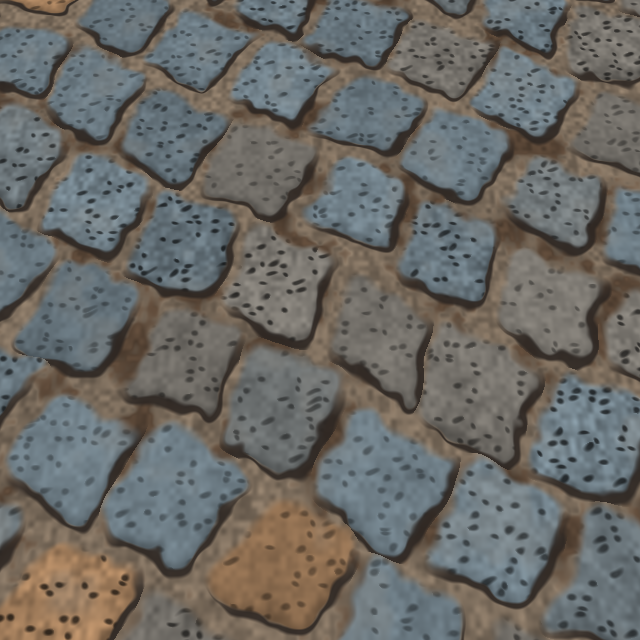
A three.js fragment shader for this texture:

```glsl
// Draws worn granite setts in slanting rows, with sandy joints and dark cracks, seen in perspective.
varying vec2 vUv;

const float HORIZON = 3.0;        // height of the vanishing line
const float PITCH = 0.172;        // spacing of the setts at mid canvas
const float ROW_ANGLE = 0.45;     // downward slope of the rows
const float HALF_SIZE = 0.45;     // half a sett, in pitches
const float CORNER = 0.11;        // corner radius, in pitches
const float CRACK_WIDTH = 0.045;  // in pitches

const vec3 BLUE_GREY = vec3(0.43, 0.49, 0.525);
const vec3 WARM_GREY = vec3(0.465, 0.45, 0.425);
const vec3 OCHRE = vec3(0.62, 0.48, 0.35);
const vec3 PALE = vec3(0.60, 0.57, 0.54);
const vec3 SAND = vec3(0.49, 0.43, 0.365);
const vec3 SOIL = vec3(0.29, 0.22, 0.165);
const vec3 CRACK = vec3(0.17, 0.145, 0.13);

vec2 hash2(vec2 p) {
  vec3 h = fract(p.xyx * vec3(0.1031, 0.1030, 0.0973));
  h += dot(h, h.yzx + 33.33);
  return fract((h.xx + h.yz) * h.zy);
}

float noise(vec2 p) {
  vec2 i = floor(p), f = fract(p);
  f = f * f * (3.0 - 2.0 * f);
  float low = mix(hash2(i).x, hash2(i + vec2(1, 0)).x, f.x);
  float high = mix(hash2(i + vec2(0, 1)).x, hash2(i + vec2(1, 1)).x, f.x);
  return mix(low, high, f.y);
}

// Cellular noise: distance to the nearest point, and that point's random value
vec2 cellular(vec2 p) {
  vec2 i = floor(p), best = vec2(9.0, 0.0);
  for (int y = -1; y <= 1; y++)
    for (int x = -1; x <= 1; x++) {
      vec2 c = i + vec2(x, y), r = hash2(c);
      float d = length(c + 0.2 + 0.6 * r - p);
      if (d < best.x) best = vec2(d, hash2(c + 71.0).y);
    }
  return best;
}

// Layered sines that bend the rows and the sett outlines
vec2 bend(vec2 p) {
  return 0.06 * sin(1.7 * p.yx + vec2(0.4, 2.1))
       + 0.03 * sin(4.9 * p.yx + 1.3 * p + vec2(1.0, 4.0))
       + 0.012 * sin(13.0 * p.yx - 5.0 * p);
}

// Signed distance to a sett with its own size, turn and taper
float settDistance(vec2 p, vec2 rnd, vec2 rnd2) {
  p -= 0.09 * (rnd2 - 0.5);
  p += p.yx * 0.24 * (rnd.yx - 0.5);
  p.x *= 1.0 + 0.3 * p.y * (rnd2.x - 0.5);
  vec2 q = abs(p) - HALF_SIZE + 0.07 * rnd2.yx + CORNER;
  return length(max(q, 0.0)) + min(max(q.x, q.y), 0.0) - CORNER;
}

vec3 settColor(vec2 rnd) {
  vec3 c = mix(BLUE_GREY, WARM_GREY, smoothstep(0.54, 0.66, rnd.x));
  c = mix(c, OCHRE, step(0.93, rnd.x));
  c = mix(c, PALE, step(0.965, rnd.x));
  return c * (0.92 + 0.16 * rnd.y);
}

void main() {
  // Perspective ground plane, then rotated sett coordinates
  float zoom = (HORIZON - 0.5) / (HORIZON - vUv.y);
  vec2 ground = vec2(vUv.x - 0.5, HORIZON - 0.5) * zoom + 3.0;
  float c = cos(ROW_ANGLE), s = sin(ROW_ANGLE);
  vec2 p = vec2(c * ground.x - s * ground.y, s * ground.x + c * ground.y) / PITCH;
  p += bend(p);

  // Nearest sett among the neighbouring cells
  float dist = 9.0;
  vec2 local = vec2(0.0), id = vec2(0.0);
  for (int j = -1; j <= 1; j++) {
    float row = floor(p.y) + float(j);
    float along = p.x + 0.5 * mod(row, 2.0) + 0.35 * hash2(vec2(row, 7.0)).x;
    for (int i = -1; i <= 1; i++) {
      vec2 cell = vec2(floor(along) + float(i), row);
      vec2 q = vec2(along, p.y) - cell - 0.5;
      float d = settDistance(q, hash2(cell + 13.0), hash2(cell + 57.0));
      if (d < dist) { dist = d; local = q; id = cell; }
    }
  }
  float fine = noise(ground * 120.0) - 0.5;
  float medium = noise(ground * 46.0) - 0.5;
  float broad = noise(ground * 15.0) - 0.5;
  dist += 0.07 * (noise(p * 8.0) - 0.5) + 0.025 * medium;

  // Joints: sand with clumps of dark soil
  float clump = smoothstep(0.02, 0.42, broad + 0.7 * medium + 0.3 * fine);
  vec3 joint = mix(SAND, SOIL, 0.85 * clump) * (1.0 + 0.35 * fine + 0.2 * medium);

  // Stone faces: mottled grain, small pits, sandy wear
  vec2 rnd = hash2(id + 29.0);
  float rough = 0.7 + 0.9 * hash2(id + 91.0).x;
  vec3 stone = settColor(rnd);
  stone *= 1.0 + rough * (0.2 * fine + 0.15 * medium) + 0.14 * broad;
  stone = mix(stone, WARM_GREY, 0.3 * smoothstep(0.0, 0.4, broad + 0.4 * medium));
  vec2 pit = cellular(ground * vec2(48.0, 72.0) + 0.7 * medium);
  float pitted = step(0.62, pit.y) * (1.0 - smoothstep(0.12, 0.42, pit.x));
  stone *= 1.0 - 0.4 * rough * pitted;

  // Soft sandy edge on the upper left, shaded crack on the lower right
  float facing = smoothstep(-0.08, 0.3, local.x - local.y);
  stone *= 1.0 - 0.2 * facing * smoothstep(-0.1, 0.0, dist);
  float blend = mix(0.05, 0.018, facing);
  vec3 color = mix(stone, joint, smoothstep(-blend, blend, dist));
  float width = CRACK_WIDTH * (0.75 + 1.3 * broad + 0.8 * medium);
  float crack = 1.0 - smoothstep(width * 0.5, width + 0.02, abs(dist - 0.02));
  color = mix(color, CRACK, 0.88 * crack * facing);

  gl_FragColor = vec4(color, 1.0);
}
```
